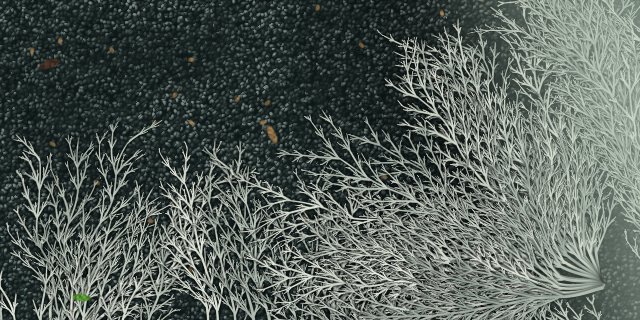
Reproduce this texture procedurally as a Shadertoy shader.

```glsl
const vec3 SOIL_DARK = vec3(0.045, 0.085, 0.085);
const vec3 SOIL_LIGHT = vec3(0.43, 0.49, 0.47);
const vec3 ROOT_DULL = vec3(0.56, 0.62, 0.58);
const vec3 ROOT_PALE = vec3(0.91, 0.93, 0.88);
const vec3 HAZE = vec3(0.71, 0.79, 0.72);
const vec3 TAN = vec3(0.55, 0.43, 0.27);
const vec3 BARK = vec3(0.27, 0.19, 0.15);
const vec3 LEAF = vec3(0.35, 0.58, 0.20);
const float GRAIN_SIZE = 0.0125;
const float CRUMB_SPACING = 0.13;
const float TRUNK_WIDTH = 0.0048;
const float TWIG_SPACING = 0.085;
const float TWIG_ANGLE = 0.48;
const float HALO_WIDTH = 0.011;

float hash(vec2 p) {
    vec3 h = fract(p.xyx * 0.1031);
    h += dot(h, h.yzx + 33.33);
    return fract((h.x + h.y) * h.z);
}

float noise(vec2 p) {
    vec2 i = floor(p), f = fract(p);
    f = f * f * (3.0 - 2.0 * f);
    return mix(mix(hash(i), hash(i + vec2(1, 0)), f.x),
               mix(hash(i + vec2(0, 1)), hash(i + vec2(1, 1)), f.x), f.y);
}

vec2 turn(vec2 p, float a) {
    float c = cos(a), s = sin(a);
    return vec2(c * p.x + s * p.y, c * p.y - s * p.x);
}

// Lumpy grains, each lit from the upper left
vec3 soil(vec2 p) {
    vec2 g = p / GRAIN_SIZE, cell = floor(g), nearest = vec2(0);
    float best = 9.0, tone = 0.0;
    for (int y = -1; y <= 1; y++)
    for (int x = -1; x <= 1; x++) {
        vec2 id = cell + vec2(x, y);
        vec2 d = g - id - vec2(hash(id), hash(id + 71.3));
        d = turn(d, 6.28 * hash(id + 19.0)) * vec2(0.8, 1.25);
        if (dot(d, d) < best) {
            best = dot(d, d);
            nearest = g - id - vec2(hash(id), hash(id + 71.3));
            tone = hash(id + 37.7);
        }
    }
    float lump = smoothstep(0.8, 0.1, sqrt(best));
    float light = clamp(0.55 + dot(nearest, vec2(-0.6, 0.8)), 0.0, 1.2);
    float patches = 0.6 + 0.8 * noise(p * 6.0);
    float lit = lump * light * (0.2 + 1.3 * tone * tone) * patches;
    return mix(SOIL_DARK, SOIL_LIGHT, clamp(lit + 0.1 * noise(p * 40.0), 0.0, 1.1));
}

// Small elliptical scrap lying on the soil
void scrap(inout vec3 col, vec2 p, vec2 center, vec2 size, float angle, vec3 tint, float px) {
    vec2 q = turn(p - center, angle) / size;
    float d = (length(q) - 1.0) * min(size.x, size.y);
    float light = 0.7 + 0.6 * noise(p * 140.0);
    col = mix(col, tint * light, smoothstep(px, -px, d));
}

// Tapered strand along +x: x is coverage, y is the soft halo around it
vec2 strand(vec2 q, float len, float width, float px) {
    float t = q.x / len;
    float d = abs(q.y) - width * mix(1.0, 0.4, clamp(t, 0.0, 1.0));
    float within = smoothstep(-0.01, 0.0, q.x) * smoothstep(1.0, 0.93, t);
    return within * vec2(smoothstep(0.7 * px, -0.7 * px, d), smoothstep(HALO_WIDTH, 0.0, d));
}

// One stem with twigs on both sides, folded down to finer twigs
vec2 plume(vec2 q, float len, float seed, float px) {
    float width = TRUNK_WIDTH, spacing = TWIG_SPACING, angle = TWIG_ANGLE;
    vec2 cover = strand(q, len, width, px);
    for (int level = 0; level < 3; level++) {
        float side = q.y < 0.0 ? 3.0 : 11.0;
        q.y = abs(q.y);
        float id = floor((q.x - q.y / tan(angle)) / spacing);
        vec2 key = vec2(id + side * 17.0, seed);
        float foot = (id + 0.3 + 0.4 * hash(key)) * spacing;
        if (foot < 0.08 * len || foot > 0.97 * len) break;
        q = turn(q - vec2(foot, 0), angle + 0.12 * (hash(key + 5.0) - 0.5));
        len *= mix(0.2, 0.46, hash(key + 9.0)) * (1.0 - 0.55 * foot / len);
        q.y += (hash(key + 13.0) - 0.4) * 0.3 * q.x * q.x / len;
        width *= 0.74;
        spacing *= 0.6;
        seed += id * 3.0 + side;
        cover = max(cover, strand(q, len, width, px));
    }
    return cover;
}

// A row or fan of plumes; ranges run from the first plume to the last
void clump(inout vec3 col, vec2 p, vec2 rootA, vec2 rootB, vec2 angles, vec2 lens,
           int count, float seed, float px) {
    for (int i = 0; i < count; i++) {
        vec2 key = vec2(float(i) * 7.0, seed);
        float f = (float(i) + hash(key)) / float(count);
        float len = mix(lens.x, lens.y, hash(key + 2.0));
        vec2 q = turn(p - mix(rootA, rootB, f), mix(angles.x, angles.y, f));
        q.y += (hash(key + 4.0) - 0.5) * 0.4 * q.x * q.x / len;
        q.y += 0.007 * sin(q.x * 19.0 + 6.0 * f + seed);
        vec2 cover = plume(q, len, seed + float(i) * 31.0, px);
        float tone = 0.65 * hash(key + 6.0) + 0.45 * noise(p * 35.0 + seed);
        col *= 1.0 - 0.42 * cover.y;
        col = mix(col, mix(ROOT_DULL, ROOT_PALE, tone), cover.x);
    }
}

void mainImage(out vec4 fragColor, in vec2 fragCoord) {
    float px = 1.0 / iResolution.y;
    vec2 p = fragCoord * px;
    vec3 col = soil(p) * mix(1.0, 0.75, smoothstep(0.9, 1.4, p.x));

    // Crumbs and fallen scraps
    vec2 cell = floor(p / CRUMB_SPACING);
    vec2 spot = (cell + 0.2 + 0.6 * vec2(hash(cell), hash(cell + 8.0))) * CRUMB_SPACING;
    if (hash(cell + 50.0) < 0.3)
        scrap(col, p, spot, vec2(0.009, 0.006), 6.0 * hash(cell + 4.0), TAN, px);
    scrap(col, p, vec2(0.155, 0.8), vec2(0.032, 0.013), 0.3, BARK, px);
    scrap(col, p, vec2(0.85, 0.58), vec2(0.03, 0.011), 2.0, TAN, px);

    // Low growth on the left and centre, then the large fan on the right
    vec2 w = p + 0.025 * (vec2(noise(p * 8.0), noise(p * 8.0 + 40.0)) - 0.5);
    clump(col, w, vec2(0.18, -0.06), vec2(0.24, -0.06), vec2(1.95, 0.5), vec2(0.55, 0.74), 6, 3.0, px);
    clump(col, w, vec2(-0.05, -0.1), vec2(0.5, -0.12), vec2(1.7, 1.25), vec2(0.25, 0.42), 8, 17.0, px);
    clump(col, w, vec2(0.62, -0.1), vec2(1.25, -0.12), vec2(1.75, 1.4), vec2(0.42, 0.62), 12, 29.0, px);
    clump(col, w, vec2(1.95, -0.15), vec2(1.7, -0.2), vec2(2.3, 2.85), vec2(0.5, 0.8), 6, 43.0, px);
    clump(col, w, vec2(1.87, 0.1), vec2(1.87, 0.1), vec2(1.6, 3.4), vec2(0.84, 1.06), 16, 61.0, px);
    clump(col, w, vec2(2.1, 0.85), vec2(2.08, 0.0), vec2(2.7, 1.7), vec2(0.5, 0.85), 12, 83.0, px);
    scrap(col, p, vec2(0.255, 0.07), vec2(0.028, 0.011), -0.1, LEAF, px);

    // Pale veil toward the upper right
    float veil = smoothstep(1.35, 2.1, p.x + 0.3 * (p.y - 0.5));
    col = mix(col, HAZE, 0.62 * veil);
    fragColor = vec4(clamp(col, 0.0, 1.0), 1.0);
}
```
